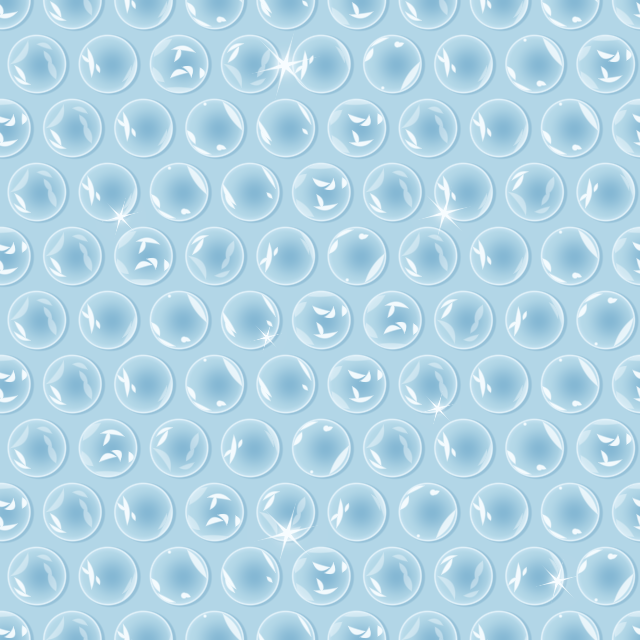
Give the GLSL for this pattern, as a three.js fragment shader.

```glsl
varying vec2 vUv;

float fill(float d) { return smoothstep(0.035, -0.035, d); }

// Lens-shaped stroke from a to b, bowed sideways by bend
float streak(vec2 p, vec2 a, vec2 b, float width, float bend) {
  vec2 along = b - a;
  float t = clamp(dot(p - a, along) / dot(along, along), 0.0, 1.0);
  float belly = 4.0 * t * (1.0 - t);
  vec2 spine = a + along * t + vec2(-along.y, along.x) * bend * belly;
  return fill(length(p - spine) - width * belly);
}

float dotGlint(vec2 p, vec2 c, float r) { return fill(length(p - c) - r); }

// Five families of reflections inside a unit disc
float reflections(vec2 p, float kind) {
  float bright = 0.0;
  float faint = 0.0;
  if (kind < 0.5) {
    // jagged glint with a dull bar
    bright = max(streak(p, vec2(-0.76, 0.05), vec2(-0.38, 0.62), 0.08, -0.05),
                 streak(p, vec2(-0.78, 0.4), vec2(-0.22, 0.7), 0.06, 0.1));
    faint = max(streak(p, vec2(0.66, 0.52), vec2(0.4, -0.12), 0.12, 0.0),
                streak(p, vec2(0.52, 0.0), vec2(0.24, -0.45), 0.09, 0.0));
    faint = max(faint, streak(p, vec2(0.0, -0.68), vec2(0.52, -0.5), 0.08, -0.1));
    faint = max(faint, streak(p, vec2(-0.9, 0.0), vec2(-0.3, -0.8), 0.11, 0.15));
  } else if (kind < 1.5) {
    // forked glint with an edge sheen
    bright = max(streak(p, vec2(-0.56, 0.45), vec2(-0.7, -0.55), 0.09, 0.06),
                 streak(p, vec2(-0.9, -0.32), vec2(-0.52, -0.05), 0.06, 0.1));
    bright = max(bright, streak(p, vec2(-0.28, 0.3), vec2(-0.4, 0.0), 0.06, 0.0));
    faint = max(streak(p, vec2(0.5, 0.82), vec2(0.93, -0.15), 0.1, 0.12),
                streak(p, vec2(0.5, 0.6), vec2(0.8, 0.05), 0.06, 0.1));
  } else if (kind < 2.5) {
    // broad crescent with beads
    bright = max(streak(p, vec2(-0.95, 0.08), vec2(-0.66, 0.55), 0.09, -0.05),
                 streak(p, vec2(-0.72, 0.6), vec2(-0.12, 0.9), 0.06, 0.08));
    bright = max(bright, dotGlint(p, vec2(0.17, 0.67), 0.1));
    bright = max(bright, streak(p, vec2(0.1, 0.6), vec2(0.4, 0.72), 0.07, 0.0));
    bright = max(bright, dotGlint(p, vec2(-0.33, -0.82), 0.05));
    bright = max(bright, 0.85 * streak(p, vec2(0.95, 0.08), vec2(0.28, -0.9), 0.12, 0.02));
  } else if (kind < 3.5) {
    // twin slashes with a thin sickle
    bright = max(streak(p, vec2(-0.94, -0.28), vec2(-0.48, 0.45), 0.08, 0.06),
                 streak(p, vec2(-0.86, 0.05), vec2(-0.52, 0.58), 0.07, 0.06));
    bright = max(bright, streak(p, vec2(0.4, -0.87), vec2(0.87, -0.12), 0.06, -0.03));
    bright = max(bright, streak(p, vec2(0.57, 0.02), vec2(0.76, 0.22), 0.06, 0.0));
  } else {
    // wrinkled film
    bright = max(streak(p, vec2(-0.25, 0.5), vec2(0.56, 0.4), 0.08, 0.12),
                 streak(p, vec2(0.02, 0.6), vec2(-0.16, 0.08), 0.08, 0.1));
    bright = max(bright, streak(p, vec2(-0.3, -0.48), vec2(0.3, -0.3), 0.1, 0.18));
    bright = max(bright, streak(p, vec2(0.1, -0.1), vec2(0.42, -0.46), 0.1, 0.3));
    bright = max(bright, streak(p, vec2(0.72, -0.12), vec2(0.72, -0.5), 0.09, 0.2));
    faint = max(streak(p, vec2(-0.86, 0.25), vec2(-0.25, 0.85), 0.14, 0.08),
                streak(p, vec2(-0.9, -0.1), vec2(-0.5, -0.62), 0.13, -0.1));
    faint = max(faint, streak(p, vec2(-0.45, -0.82), vec2(0.45, -0.84), 0.09, -0.06));
  }
  return max(0.95 * bright, 0.42 * faint);
}

// Six-pointed glint with a soft core
float sparkle(vec2 p) {
  float light = 0.65 * exp(-14.0 * dot(p, p));
  for (int i = 0; i < 3; i++) {
    float angle = 0.25 + 1.0472 * float(i);
    vec2 dir = vec2(cos(angle), sin(angle));
    float across = abs(dot(p, vec2(-dir.y, dir.x)));
    light += 0.8 * smoothstep(0.0, 0.7, 1.0 - abs(dot(p, dir)) - 14.0 * across);
  }
  return min(light, 1.0);
}

// First column of the upside-down run in each row; a half skips its first kind
float flippedStart(float row) {
  return row == 1.0 ? 5.5 : row == 2.0 ? 3.0 : row == 3.0 ? 1.0 : row == 5.0 ? 5.0
       : row == 6.0 ? 2.0 : row == 7.0 ? 6.5 : row == 9.0 ? 2.0 : 9.0;
}

void main() {
  // Staggered grid, 9 across and 10 down
  vec2 grid = vUv * vec2(9.0, 10.0);
  float line = floor(grid.y + 0.5);
  float odd = mod(line, 2.0);
  float x = grid.x - 0.5 * odd - 0.018;
  float col = mod(floor(x + 0.5), 9.0);
  vec2 p = vec2(fract(x + 0.5) - 0.5, 0.9 * (grid.y - line)) / 0.41;
  float r = length(p);

  // Kind and orientation of this bubble
  float run = ceil(col - flippedStart(mod(line, 10.0)));
  bool flipped = run >= 0.5 || col == flippedStart(mod(line, 10.0));
  flipped = flipped && run < 3.5;
  float kind = mod(col + odd + 4.0, 5.0);
  if (odd > 0.5 && col > 7.5) kind = 4.0;
  if (flipped) kind = mod(run + 4.0, 5.0);
  vec2 film = flipped ? p : vec2(p.x, -p.y);

  // Sheet and cast shadow
  vec3 color = vec3(0.70, 0.84, 0.905);
  float shadow = smoothstep(1.07, 0.99, length(p - vec2(0.09, -0.03)));
  color = mix(color, vec3(0.55, 0.73, 0.83), 0.75 * shadow);

  // Domed body, reflections and rim
  float depth = smoothstep(0.0, 0.98, length(p - vec2(0.15, -0.03)));
  vec3 body = mix(vec3(0.52, 0.72, 0.83), vec3(0.71, 0.85, 0.91), depth);
  body = mix(body, vec3(0.81, 0.91, 0.97), 0.5 * smoothstep(0.8, 1.0, r));
  body = mix(body, vec3(0.97, 0.99, 1.0), reflections(film, kind));
  color = mix(color, body, fill(r - 1.0));
  color = mix(color, vec3(0.93, 0.97, 0.99), 0.85 * fill(abs(r - 0.98) - 0.022));

  // Sparkles: centre and reach
  vec3 star[7];
  star[0] = vec3(0.445, 0.898, 0.064);
  star[1] = vec3(0.188, 0.661, 0.038);
  star[2] = vec3(0.694, 0.667, 0.050);
  star[3] = vec3(0.417, 0.473, 0.030);
  star[4] = vec3(0.684, 0.362, 0.034);
  star[5] = vec3(0.449, 0.167, 0.060);
  star[6] = vec3(0.871, 0.092, 0.042);
  for (int i = 0; i < 7; i++)
    color = mix(color, vec3(0.97, 0.99, 1.0), sparkle((vUv - star[i].xy) / star[i].z));

  gl_FragColor = vec4(color, 1.0);
}
```
